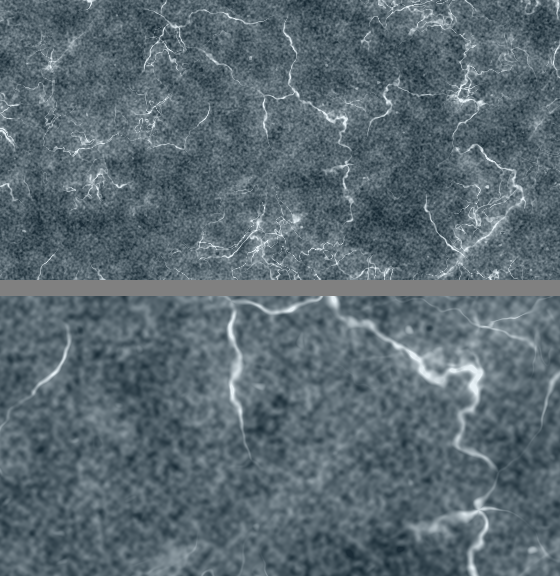
Top, the full canvas; bottom, a detail of the centre.
Reproduce this texture procedurally as a Shadertoy shader.

```glsl
const vec3 DEEP_SLATE = vec3(0.10, 0.17, 0.21);
const vec3 PALE_CALCITE = vec3(0.90, 0.94, 0.96);
const int STREAK_COUNT = 13;

vec2 hash2(vec2 p) {
    vec2 q = vec2(dot(p, vec2(127.1, 311.7)), dot(p, vec2(269.5, 183.3)));
    return fract(sin(q) * 43758.5);
}

float gradientNoise(vec2 p) {
    vec2 cell = floor(p), f = p - cell;
    vec2 u = f * f * f * (f * (f * 6.0 - 15.0) + 10.0);
    vec2 e = vec2(0.0, 1.0);
    float a = dot(hash2(cell) * 2.0 - 1.0, f);
    float b = dot(hash2(cell + e.yx) * 2.0 - 1.0, f - e.yx);
    float c = dot(hash2(cell + e.xy) * 2.0 - 1.0, f - e.xy);
    float d = dot(hash2(cell + e.yy) * 2.0 - 1.0, f - e.yy);
    return mix(mix(a, b, u.x), mix(c, d, u.x), u.y);
}

float fbm(vec2 p, int octaves) {
    float sum = 0.0, amplitude = 1.0;
    for (int i = 0; i < octaves; i++) {
        sum += amplitude * gradientNoise(p);
        p = mat2(1.6, 1.2, -1.2, 1.6) * p + 5.3;
        amplitude *= 0.5;
    }
    return sum;
}

vec2 warp(vec2 p, float scale, float amount) {
    return p + amount * vec2(fbm(p * scale, 5), fbm(p * scale + 31.7, 5));
}

// Distance to the nearest border between Voronoi cells
float crackDistance(vec2 p, float scale) {
    p *= scale;
    vec2 cell = floor(p), nearCell = cell, nearest = vec2(8.0);
    for (int y = -1; y <= 1; y++)
    for (int x = -1; x <= 1; x++) {
        vec2 c = cell + vec2(x, y);
        vec2 r = c + hash2(c) - p;
        if (dot(r, r) < dot(nearest, nearest)) { nearest = r; nearCell = c; }
    }
    float border = 8.0;
    for (int y = -2; y <= 2; y++)
    for (int x = -2; x <= 2; x++) {
        vec2 c = nearCell + vec2(x, y);
        vec2 r = c + hash2(c) - p;
        vec2 across = r - nearest;
        if (dot(across, across) > 0.0001)
            border = min(border, dot(0.5 * (nearest + r), normalize(across)));
    }
    return border / scale;
}

// Sharp core with a faint halo
float strand(float d, float width, float pixel) {
    float core = 1.0 - smoothstep(0.0, max(width, 1.3 * pixel), d);
    return core + 0.22 * exp(-d / (2.5 * width));
}

// Soft tapered streaks rising to the right
float diagonalStreaks(vec2 p, float pixel) {
    float sum = 0.0;
    for (int i = 0; i < STREAK_COUNT; i++) {
        float id = float(i);
        vec2 shape = hash2(vec2(id, 4.0)), look = hash2(vec2(id, 9.0));
        vec2 centre = vec2(2.0 * (id + look.x) / float(STREAK_COUNT), shape.x);
        float angle = mix(0.35, 0.85, look.y);
        vec2 along = vec2(cos(angle), sin(angle));
        vec2 q = p - centre;
        float t = dot(q, along) / mix(0.12, 0.3, shape.y);
        float d = abs(dot(q, vec2(-along.y, along.x)));
        float taper = 1.0 - smoothstep(0.25, 1.0, abs(t));
        float body = 0.55 * exp(-d / 0.013) + 0.4 * strand(d, 0.005, pixel) * look.x;
        sum += taper * body * mix(0.35, 1.0, look.x);
    }
    return sum;
}

void mainImage(out vec4 fragColor, in vec2 fragCoord) {
    float pixel = 1.0 / iResolution.y;
    vec2 p = fragCoord * pixel;
    vec2 bent = warp(p, 4.0, 0.13);

    // Where veins gather and where they fade
    float cluster = smoothstep(-0.08, 0.32, fbm(p * 2.3 + 12.4, 2));
    float fade = smoothstep(-0.22, 0.25, fbm(p * 4.5 + 3.7, 2));
    float patchy = 0.55 + 0.45 * smoothstep(-0.25, 0.25, fbm(p * 24.0, 2));

    // Vein network
    float width = mix(0.0035, 0.0075, fade);
    float veins = fade * strand(crackDistance(bent, 3.1), width, pixel);
    veins += 0.75 * cluster * fade * strand(crackDistance(bent + 7.3, 7.5), 0.005, pixel);
    float contour = abs(fbm(bent * 6.0 + 21.0, 4)) / 7.0;
    veins += 0.7 * cluster * strand(contour, 0.004, pixel);
    veins += diagonalStreaks(warp(p, 7.0, 0.035), pixel);
    veins = min(veins * patchy, 1.15);

    // Mottled stone, haze and grain
    float cloud = fbm(p * 14.0 + 2.6, 3);
    float tone = 0.25 + 0.025 * (1.0 - p.x) + 0.14 * fbm(p * 2.5, 3) + 0.21 * cloud;
    tone += 0.09 * cluster * (0.7 + cloud);
    vec2 turned = mat2(0.8, 0.6, -0.6, 0.8) * p;
    tone += 0.27 * gradientNoise(turned * 73.0) + 0.25 * gradientNoise(turned * 121.0 + 8.1);

    // Light flecks and dark pits
    float speck = gradientNoise(turned * 43.0 + 15.2);
    tone += 0.35 * smoothstep(0.4, 0.6, speck) - 0.18 * smoothstep(0.4, 0.6, -speck);

    tone += 0.6 * veins;
    fragColor = vec4(mix(DEEP_SLATE, PALE_CALCITE, clamp(tone, 0.0, 1.0)), 1.0);
}
```
